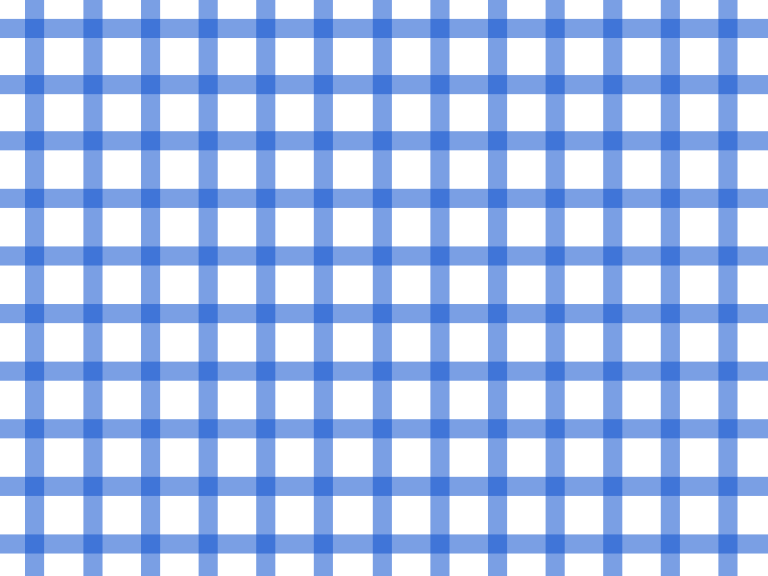
Reproduce this pattern procedurally as a Shadertoy shader.

```glsl
// Coverage of a stripe, with its edges smoothed over one pixel
float stripe(float pos, float center) {
    float pixel = 1.0 / iResolution.y;
    return clamp((0.0166 - abs(pos - center)) / pixel + 0.5, 0.0, 1.0);
}

// Thirteen upright stripes, with two slightly wider gaps
float columns(float x) {
    float cover = 0.0;
    for (int i = 0; i < 13; i++) {
        float n = float(i);
        float drift = 0.0014 * step(1.0, n) + 0.0024 * step(6.0, n);
        cover = max(cover, stripe(x, 0.0600 + 0.1 * n + drift));
    }
    return cover;
}

// Ten level stripes, drawn a little closer together near the top
float rows(float y) {
    float cover = 0.0;
    for (int i = 0; i < 10; i++) {
        float n = float(i);
        float squeeze = 0.0025 * max(n - 7.0, 0.0);
        cover = max(cover, stripe(y, 0.0556 + 0.1 * n - squeeze));
    }
    return cover;
}

void mainImage(out vec4 fragColor, in vec2 fragCoord) {
    vec2 p = fragCoord / iResolution.y;
    vec3 ink = vec3(0.07, 0.33, 0.81);
    vec3 color = vec3(1.0);

    // Translucent layers darken where they cross
    color = mix(color, ink, 0.56 * columns(p.x));
    color = mix(color, ink, 0.56 * rows(p.y));

    fragColor = vec4(color, 1.0);
}
```
